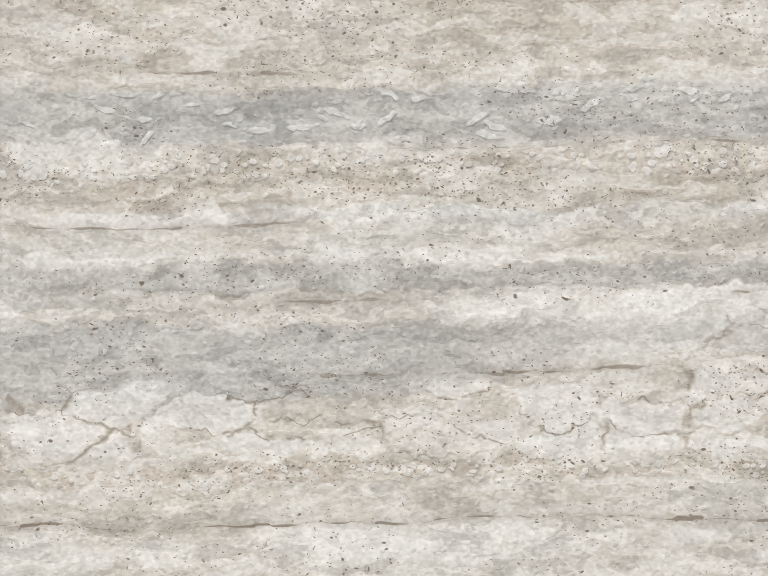
A Shadertoy shader for this texture:

```glsl
// Vein-cut travertine: wavy cream, tan and grey strata with pits, beads, flecks and seams.

const vec3 CREAM = vec3(0.848, 0.83, 0.795);
const vec3 BEIGE = vec3(0.805, 0.778, 0.735);
const vec3 TAN = vec3(0.775, 0.733, 0.682);
const vec3 GREY = vec3(0.732, 0.722, 0.7);
const vec3 WHITE = vec3(0.895, 0.885, 0.862);
const vec3 BROWN = vec3(0.43, 0.375, 0.32);
const float GRAIN = 0.19;
const float STRATA = 0.12;
const float PITS = 0.5;
const float TILT = 1.4;
const float SEAM_STEP = 0.131;

vec3 hash(vec2 p) {
  vec3 q = fract(vec3(p.xyx) * vec3(0.1031, 0.103, 0.0973));
  q += dot(q, q.yxz + 33.33);
  return fract((q.xxy + q.yzz) * q.zyx);
}

// Smooth cellular noise: random cell values blended by distance
float mottle(vec2 p) {
  float sum = 0.0005, total = 0.001;
  for (int i = 0; i < 9; i++) {
    vec2 cell = floor(p) + vec2(i % 3, i / 3) - 1.0;
    vec3 h = hash(cell);
    vec2 d = p - cell - h.xy;
    float w = pow(max(0.0, 1.0 - dot(d, d)), 3.0);
    sum += w * h.z;
    total += w;
  }
  return sum / total;
}

float layered(vec2 p) {
  return 0.5 * mottle(p) + 0.3 * mottle(p * 2.1 + 17.0) + 0.2 * mottle(p * 4.3 + 41.0);
}

// x = closeness to a cell border, y = cell value
vec2 cellBorder(vec2 p) {
  float near = 9.0, next = 9.0, value = 0.0;
  for (int i = 0; i < 9; i++) {
    vec2 cell = floor(p) + vec2(i % 3, i / 3) - 1.0;
    vec3 h = hash(cell);
    float d = length(p - cell - h.xy);
    if (d < near) { next = near; near = d; value = h.z; }
    else next = min(next, d);
  }
  return vec2(next - near, value);
}

// Random tilted ellipses, one at most per cell
float scatter(vec2 p, float cells, float density, vec2 radius) {
  vec2 q = p * cells;
  float soft = 0.7 * cells / iResolution.y, mask = 0.0;
  for (int i = 0; i < 9; i++) {
    vec2 cell = floor(q) + vec2(i % 3, i / 3) - 1.0;
    vec3 h = hash(cell + cells);
    vec2 d = q - cell - h.xy;
    float a = (fract(h.z * 37.0) - 0.5) * TILT, size = mix(0.4, 1.0, fract(h.z * 91.0));
    d = mat2(cos(a), -sin(a), sin(a), cos(a)) * d;
    float e = (length(d / radius) - size) * radius.y;
    mask = max(mask, step(h.z, density) * (1.0 - smoothstep(-soft, soft, e)));
  }
  return mask;
}

// Pale grains with a shadow below
vec3 raised(vec3 color, vec2 p, float cells, float density, vec2 radius, float amount) {
  float shadow = scatter(p + vec2(-0.001, 0.0035), cells, density, radius);
  color *= 1.0 - 0.14 * amount * shadow;
  return mix(color, WHITE, 0.7 * amount * scatter(p, cells, density, radius));
}

float band(float y, float low, float high, float soft) {
  return smoothstep(low - soft, low + soft, y) - smoothstep(high - soft, high + soft, y);
}

void mainImage(out vec4 fragColor, in vec2 fragCoord) {
  vec2 p = fragCoord / iResolution.y;
  float px = 1.0 / iResolution.y;

  // Bent bedding height with ragged borders
  float wave = sin(p.x * 4.3 + 1.0) + 0.6 * sin(p.x * 9.1);
  float rough = mottle(p * vec2(45, 60)) - 0.5;
  float level = p.y + 0.003 * wave - 0.01 * (p.x - 0.6) + 0.02 * (mottle(p * vec2(3, 7)) - 0.5);
  float y = level + 0.034 * (layered(p * vec2(10, 24)) - 0.5) + 0.012 * rough;
  vec2 ragged = p + 0.008 * vec2(rough, mottle(p * 70.0 + 9.0) - 0.5);
  float patchy = smoothstep(0.3, 0.65, layered(p * vec2(4, 11)));
  float right = smoothstep(0.55, 1.2, p.x);

  // Broad beds
  float tan_ = 0.5 * band(y, 0.88, 1.1, 0.03) + 0.85 * band(y, 0.645, 0.735, 0.015)
    + 0.9 * band(y, 0.165, 0.205, 0.012) + 0.6 * right * band(y, 0.22, 0.37, 0.02);
  float grey = band(y, 0.755, 0.845, 0.016) + 0.85 * band(y, 0.505, 0.542, 0.01)
    + (0.95 - 0.4 * right) * band(y, 0.31 + 0.07 * right, 0.442, 0.016);
  float white = 0.9 * band(y, 0.553, 0.561, 0.003) + 0.8 * band(y, 0.612, 0.64, 0.006)
    + 0.6 * band(y, 0.452, 0.492, 0.005) + 0.4 * band(y, 0.02, 0.075, 0.02);
  vec3 color = mix(CREAM, BEIGE, patchy);
  color = mix(color, TAN, tan_ * (0.45 + 0.55 * patchy));
  color = mix(color, GREY, grey * (0.7 + 0.3 * patchy));
  color = mix(color, WHITE, white * (1.0 - 0.5 * patchy));
  color *= 1.0 - 0.08 * band(y, 0.497, 0.512, 0.006);

  // Crisp pale flakes and darker smears
  float flake = layered(vec2(ragged.x * 13.0, y * 42.0) + 7.0);
  color = mix(color, WHITE, (0.5 - 0.3 * grey) * smoothstep(0.56, 0.62, flake));
  color *= 1.0 - 0.08 * smoothstep(0.44, 0.36, flake);

  // Pale lumps parted by broken veins
  vec2 lump = cellBorder((ragged + 0.05 * layered(p * 14.0)) * vec2(6.5, 17));
  float lumpBed = band(y, 0.215, 0.34, 0.02) + 0.7 * right * band(y, 0.37, 0.46, 0.02);
  float body = smoothstep(0.06, 0.14, lump.x) * smoothstep(0.35, 0.55, lump.y);
  float vein = smoothstep(0.08, 0.0, lump.x) * smoothstep(0.5, 0.62, layered(p * 16.0));
  color = mix(color, WHITE, 0.65 * lumpBed * body);
  color = mix(color, BROWN, 0.4 * lumpBed * vein);

  // Flecks, nodules and beads
  float beads = band(y, 0.695, 0.735, 0.008) + band(y, 0.17, 0.2, 0.008);
  color = raised(color, ragged, 18.0, 0.65, vec2(0.4, 0.12), grey * (0.3 + 0.7 * step(0.7, y)));
  color = raised(color, ragged, 52.0, 0.25, vec2(0.32, 0.2), 0.6);
  color = raised(color, ragged, 62.0, 0.65, vec2(0.46, 0.4), beads);

  // Thin layers and speckle
  color += STRATA * (layered(vec2(p.x * 3.5, y * 65.0)) - 0.5);
  color += GRAIN * 0.5 * (layered(p * vec2(48, 85)) + mottle(p * vec2(170, 210)) - 1.0);

  // Pits in four sizes
  float porous = PITS * (0.25 + 0.6 * tan_ + 0.35 * grey)
    * smoothstep(0.3, 0.65, mottle(p * vec2(6, 15) + 5.0));
  for (float n = 0.0; n < 4.0; n++) {
    float pit = scatter(ragged, 34.0 * pow(1.55, n), porous * 0.25 * (n + 1.0), vec2(0.17, 0.11));
    color = mix(color, BROWN, 0.8 * pit);
  }

  // Hairline seams; only the lowest runs right across
  for (float n = 0.0; n < 7.0; n++) {
    float open = n < 1.0 ? 1.0 : 0.8 * smoothstep(0.68, 0.82, mottle(vec2(p.x * 4.0, n * 7.3)));
    float width = 0.006 * max(0.0, mottle(vec2(p.x * 32.0, n * 5.0 + 3.0)) - 0.38);
    float gap = abs(level + 0.006 * rough - 0.09 - SEAM_STEP * n);
    float line = 1.0 - smoothstep(width - px, width + px, gap);
    color = mix(color, BROWN, open * max(0.65 * line, 0.2 * exp(-gap * 140.0)));
  }

  fragColor = vec4(clamp(color, 0.0, 1.0), 1.0);
}
```
